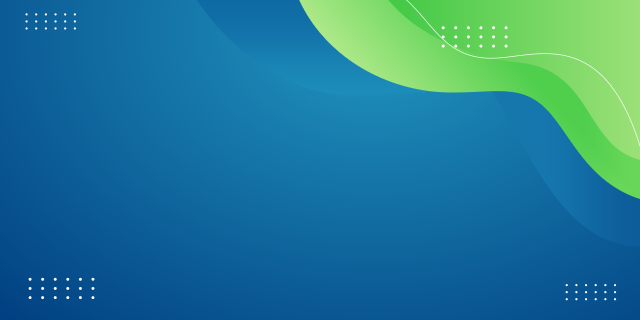
Reproduce this background procedurally as a WebGL 2 fragment shader.

```glsl
#version 300 es
precision highp float;

uniform vec2 u_resolution;
out vec4 fragColor;

// Height at x of a cubic Bezier that always runs rightwards
float bezierHeight(float x, vec2 a, vec2 b, vec2 c, vec2 d) {
  // Continue straight beyond the start
  if (x < a.x) return a.y + (x - a.x) * (b.y - a.y) / (b.x - a.x);
  float low = 0.0, high = 1.0;
  vec2 point = a;
  for (int i = 0; i < 16; i++) {
    float t = 0.5 * (low + high);
    float s = 1.0 - t;
    point = s * s * s * a + 3.0 * s * s * t * b + 3.0 * s * t * t * c + t * t * t * d;
    if (point.x < x) low = t; else high = t;
  }
  return point.y;
}

float blueWave(float x) {
  if (x < 1.094)
    return bezierHeight(x, vec2(0.615, 1.0), vec2(0.724, 0.839), vec2(0.898, 0.706), vec2(1.094, 0.701));
  if (x < 1.536)
    return bezierHeight(x, vec2(1.094, 0.701), vec2(1.224, 0.698), vec2(1.419, 0.727), vec2(1.536, 0.714));
  return bezierHeight(x, vec2(1.536, 0.714), vec2(1.646, 0.552), vec2(1.75, 0.234), vec2(2.0, 0.229));
}

float greenBand(float x) {
  if (x < 1.419)
    return bezierHeight(x, vec2(0.935, 1.0), vec2(1.016, 0.823), vec2(1.211, 0.708), vec2(1.419, 0.711));
  if (x < 1.693)
    return bezierHeight(x, vec2(1.419, 0.711), vec2(1.542, 0.711), vec2(1.62, 0.734), vec2(1.693, 0.672));
  return bezierHeight(x, vec2(1.693, 0.672), vec2(1.776, 0.602), vec2(1.823, 0.435), vec2(2.0, 0.378));
}

float greenCorner(float x) {
  if (x < 1.615)
    return bezierHeight(x, vec2(1.214, 1.0), vec2(1.302, 0.891), vec2(1.471, 0.82), vec2(1.615, 0.805));
  return bezierHeight(x, vec2(1.615, 0.805), vec2(1.854, 0.786), vec2(1.823, 0.547), vec2(2.0, 0.5));
}

float thinLine(float x) {
  if (x < 1.536)
    return bezierHeight(x, vec2(1.271, 1.0), vec2(1.359, 0.917), vec2(1.396, 0.818), vec2(1.536, 0.818));
  return bezierHeight(x, vec2(1.536, 0.818), vec2(1.667, 0.818), vec2(1.88, 0.927), vec2(2.0, 0.544));
}

// Signed distance in pixels to the zero level of a field
float pixelDistance(float field) {
  return field / max(length(vec2(dFdx(field), dFdy(field))), 1e-5);
}

float above(float field) {
  return clamp(pixelDistance(field) + 0.5, 0.0, 1.0);
}

// Six by three dots, starting at the lower left one
float dotGrid(vec2 p, vec2 first, vec2 spacing, float radius) {
  vec2 cell = clamp(round((p - first) / spacing), vec2(0.0), vec2(5.0, 2.0));
  float distanceToDot = length(p - first - cell * spacing);
  return clamp((radius - distanceToDot) * u_resolution.y + 0.5, 0.0, 1.0);
}

void main() {
  vec2 p = gl_FragCoord.xy / u_resolution.y;

  // Wide blue glow
  float glow = length((p - vec2(1.17, 0.9)) / vec2(1.354, 0.964));
  vec3 color = mix(vec3(0.13, 0.59, 0.755), vec3(0.0, 0.24, 0.5), min(glow / 1.3, 1.0));

  // Translucent blue wave, dark at the top and at the right
  vec3 leftWave = mix(vec3(0.11, 0.55, 0.73), vec3(0.06, 0.42, 0.645), smoothstep(0.69, 1.0, p.y));
  vec3 rightWave = mix(vec3(0.085, 0.465, 0.68), vec3(0.05, 0.365, 0.605), smoothstep(1.68, 2.0, p.x));
  vec3 wave = mix(leftWave, rightWave, smoothstep(1.48, 1.56, p.x));
  color = mix(color, wave, above(p.y - blueWave(p.x)));

  // Green band with a diagonal gradient
  float diagonal = clamp((p.x - 1.04 + 0.9 * (p.y - 0.87)) / 0.52, 0.0, 1.0);
  vec3 band = mix(vec3(0.67, 0.91, 0.53), vec3(0.31, 0.81, 0.3), diagonal);
  band += vec3(0.1, 0.03, 0.05) * smoothstep(1.8, 2.0, p.x);
  color = mix(color, band, above(p.y - greenBand(p.x)));

  // Green corner, lighter towards the right
  vec3 corner = mix(vec3(0.27, 0.79, 0.28), vec3(0.61, 0.88, 0.47), clamp((p.x - 1.25) / 0.75, 0.0, 1.0));
  color = mix(color, corner, above(p.y - greenCorner(p.x)));

  // Thin white curve
  float offset = abs(pixelDistance(p.y - thinLine(p.x)));
  color = mix(color, vec3(1.0), 0.9 * clamp(0.0011 * u_resolution.y - offset + 0.5, 0.0, 1.0));

  // White dot grids, two small and two large
  float dots = dotGrid(p, vec2(0.083, 0.911), vec2(0.0302, 0.022), 0.0033);
  dots = max(dots, dotGrid(p, vec2(1.771, 0.065), vec2(0.0302, 0.022), 0.0033));
  dots = max(dots, dotGrid(p, vec2(0.094, 0.07), vec2(0.0393, 0.0286), 0.0045));
  dots = max(dots, dotGrid(p, vec2(1.385, 0.856), vec2(0.0393, 0.0286), 0.0045));
  color = mix(color, vec3(1.0), dots);

  fragColor = vec4(color, 1.0);
}
```
